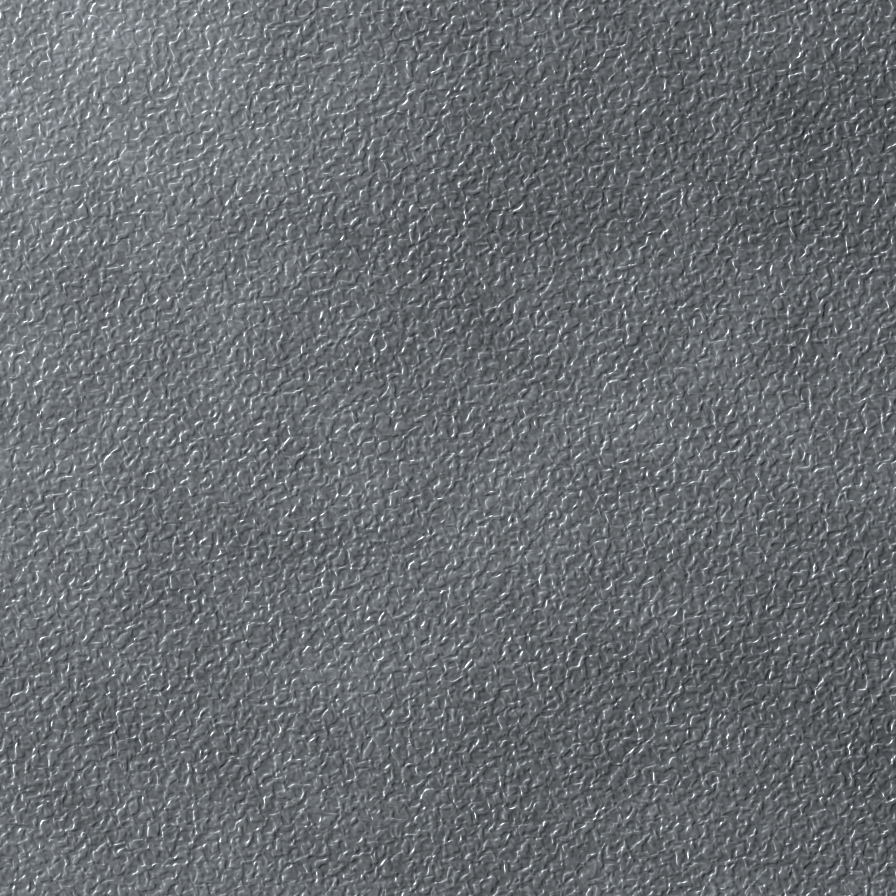
Write a Shadertoy shader that draws this texture.

```glsl
#define GRAIN_SCALE 122.0
#define WARP_AMOUNT 0.6
#define FINE_AMOUNT 0.36
#define SLOPE_STEP 0.0009
#define LIGHT_DIR vec2(-0.85, 0.53)
#define BASE_TONE 0.412
#define RELIEF 0.25
#define GLINT 0.65
#define SHEEN 1.5
#define TINT vec3(0.965, 1.0, 1.03)

const mat2 TURN = mat2(0.8, 0.6, -0.6, 0.8);

float hash(vec2 cell) {
    uvec2 q = uvec2(ivec2(cell)) * uvec2(1597u, 3812u) + uvec2(7919u, 104729u);
    uint n = (q.x ^ (q.y << 7)) * 747796405u;
    n = ((n >> 15) ^ n ^ q.y) * 277803737u;
    n = ((n >> 13) ^ n) * 668265u;
    return float((n >> 8) & 65535u) / 65535.0;
}

float cornerSlope(vec2 cell, vec2 offset) {
    float angle = 6.28318 * hash(cell);
    return dot(vec2(cos(angle), sin(angle)), offset);
}

// Gradient noise, roughly -0.7 to 0.7
float noise(vec2 p) {
    vec2 i = floor(p), f = p - i;
    vec2 u = f * f * f * (f * (f * 6.0 - 15.0) + 10.0);
    vec2 e = vec2(1.0, 0.0);
    float low = mix(cornerSlope(i, f), cornerSlope(i + e, f - e), u.x);
    float high = mix(cornerSlope(i + e.yx, f - e.yx), cornerSlope(i + 1.0, f - 1.0), u.x);
    return mix(low, high, u.y);
}

// Rounded bumps of mixed size with a finer roughness
float leatherHeight(vec2 uv) {
    vec2 p = TURN * uv * GRAIN_SCALE;
    vec2 warp = vec2(noise(p * 0.6 + 31.7), noise(p * 0.6 + 77.3));
    p += WARP_AMOUNT * warp;
    float bumps = noise(p) + 0.35 * noise(TURN * p * 0.55 + 7.7);
    bumps += FINE_AMOUNT * noise(TURN * p * 1.9 + 13.1);
    return smoothstep(-0.4, 0.44, bumps);
}

void mainImage(out vec4 fragColor, in vec2 fragCoord) {
    vec2 uv = fragCoord / iResolution.y;
    vec2 grain = TURN * uv * GRAIN_SCALE;

    // Slope towards the light, and height above the valleys
    vec2 stepToLight = SLOPE_STEP * LIGHT_DIR;
    float behind = leatherHeight(uv - stepToLight);
    float ahead = leatherHeight(uv + stepToLight);
    float slope = behind - ahead;
    float rise = 0.5 * (behind + ahead) - 0.5;

    // Broad sheen: brighter at the left and in the upper left corner
    vec2 toCorner = uv - vec2(0.0, 1.0);
    float sheen = 0.045 * (0.5 - uv.x) + 0.04 * noise(uv * 3.0 + 5.0);
    sheen += 0.03 * noise(uv * 14.0 + 21.0) + 0.05 * exp(-9.0 * dot(toCorner, toCorner));

    // Soft relief, short broken glints and speckle
    float lit = max(slope, 0.0);
    float sparkle = 0.25 + 1.6 * smoothstep(-0.25, 0.3, noise(grain * 1.1 + 50.0));
    float speckle = 0.09 * noise(grain * 1.6 + 90.0);
    float tone = BASE_TONE + SHEEN * sheen + speckle + 0.03 * rise;
    tone += RELIEF * slope + GLINT * sparkle * lit * lit;

    fragColor = vec4(clamp(tone * TINT, 0.0, 1.0), 1.0);
}
```
